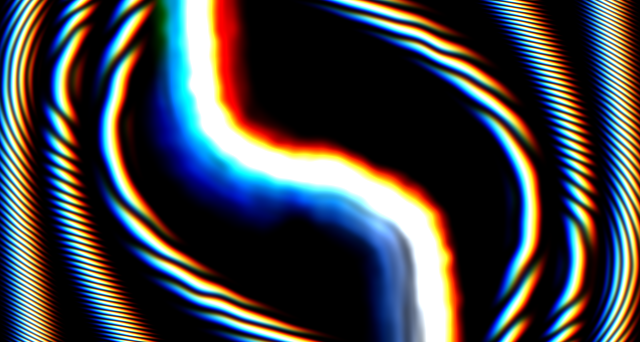
This background is drawn by a WebGL 1 fragment shader. Its source:

```glsl
precision highp float;
// Glowing S-shaped ribbon between striped arcs, split into blue and orange fringes.

uniform vec2 u_resolution;

float hash(vec2 p) {
    return fract(sin(dot(p, vec2(127.1, 311.7))) * 43758.5453);
}

float noise(vec2 p) {
    vec2 i = floor(p), f = fract(p);
    f = f * f * (3.0 - 2.0 * f);
    return mix(mix(hash(i), hash(i + vec2(1.0, 0.0)), f.x),
               mix(hash(i + vec2(0.0, 1.0)), hash(i + 1.0), f.x), f.y);
}

// Point on the ribbon's spine
vec2 spine(float t) {
    return vec2(-0.355 * sin(t), tan(t) / 10.5 - 0.008);
}

// Distance to the spine, negative on its lower left side
float spineDistance(vec2 p) {
    float nearest = 9.0;
    vec2 a = spine(-1.46);
    for (int i = 1; i <= 36; i++) {
        vec2 b = spine(-1.46 + 2.92 * float(i) / 36.0);
        vec2 ab = b - a, ap = p - a;
        nearest = min(nearest, length(ap - ab * clamp(dot(ap, ab) / dot(ab, ab), 0.0, 1.0)));
        a = b;
    }
    float z = 10.5 * (p.y + 0.008);
    return p.x + 0.355 * z / sqrt(1.0 + z * z) < 0.0 ? -nearest : nearest;
}

// Bowed band of slanted stripes on the given side (1 right, -1 left).
// shape: reach, bow, skew; stripes: bend, turning height, density across; look: width, depth
vec3 arc(vec2 p, float side, vec3 shape, vec3 stripes, vec2 look) {
    vec2 q = p * side;
    float t = q.y + 0.13;
    float slope = t * (2.0 * shape.y + 3.0 * shape.z * t);
    float d = (q.x - shape.x + t * t * (shape.y + shape.z * t)) / sqrt(1.0 + slope * slope);

    // Red leans to the right and blue to the left on both sides
    vec3 lean = vec3(1.0, 0.0, -1.0) * side;
    float turn = q.y + stripes.y;
    float phase = stripes.x * turn * turn + stripes.z * d + 1.5 * noise(p * 14.0);
    vec3 wave = sin(phase - 0.75 * lean);
    vec3 x = (d - 0.016 * lean) / (look.x + 0.03 * max(q.y, 0.0));
    return exp(-x * x) * (0.8 + look.y * wave);
}

// Three arcs on each side, related by a half turn
vec3 arcs(vec2 p) {
    vec3 light = vec3(0.0);
    for (int i = 0; i < 2; i++) {
        float side = 1.0 - 2.0 * float(i);
        light += arc(p, side, vec3(0.61, 0.79, 0.75), vec3(78.0, 0.1, 90.0), vec2(0.038, 0.55));
        light += arc(p, side, vec3(0.76, 0.47, 0.09), vec3(300.0, 0.28, 110.0), vec2(0.034, 0.45));
        light += arc(p, side, vec3(0.9, 0.29, -0.2), vec3(300.0, 0.3, 250.0), vec2(0.043, 0.35));
    }
    return smoothstep(0.12, 1.0, light);
}

vec3 ribbon(vec2 p) {
    p.y -= 0.025 * exp(-pow((p.x - 0.05) / 0.07, 2.0));
    float d = spineDistance(p);
    float streak = noise(vec2(d * 42.0, (p.y - p.x) * 6.0));
    float wisp = noise(p * vec2(17.0, 12.0) + 4.0);
    d += 0.014 * (noise(p * 24.0) - 0.5);

    // Each channel reaches a different distance from the spine
    float low = 1.0 - smoothstep(-0.22, -0.04, p.y);
    float high = smoothstep(0.04, 0.25, p.y);
    float notch = exp(-pow((p.x + 0.06) / 0.07, 2.0));
    float blueReach = 0.23 - 0.11 * smoothstep(0.08, 0.45, p.y) - 0.07 * notch;
    vec3 outerLeft = vec3(0.07 + 0.1 * low, 0.16 + 0.04 * low - 0.04 * notch, blueReach);
    vec3 innerLeft = vec3(0.02, 0.025, 0.07);
    vec3 innerRight = vec3(0.035, 0.015, 0.0);
    vec3 outerRight = vec3(0.085 + 0.06 * high, 0.062, 0.042);
    vec3 light = smoothstep(-outerLeft, -innerLeft, vec3(d))
               * (1.0 - smoothstep(innerRight, outerRight, vec3(d)));

    // Streaks darken the flanks and leave the core white
    float flank = smoothstep(0.025, 0.09, abs(d));
    light *= 1.0 - flank * (0.35 * streak + 0.3 * wisp);
    float shade = low * exp(-pow((d + 0.07) / 0.04, 2.0));
    return 1.5 * light * (1.0 - shade * (0.2 + 0.4 * streak));
}

void main() {
    vec2 p = (gl_FragCoord.xy - 0.5 * u_resolution) / u_resolution.y;
    gl_FragColor = vec4(clamp(arcs(p) + ribbon(p), 0.0, 1.0), 1.0);
}
```
